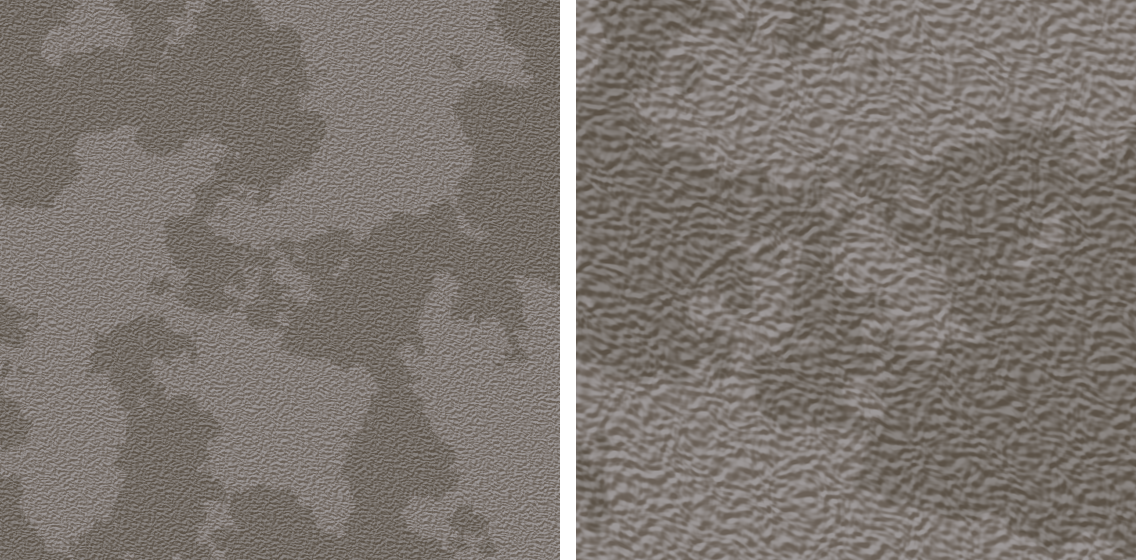
Left: the whole. Right: its middle third, enlarged.
Give the GLSL for this texture, as a WebGL 2 fragment shader.

```glsl
#version 300 es
precision highp float;
// Embossed grainy hide with soft-edged blotches of two taupe tones.
// Layered gradient noise is cut at a threshold for the blotches; a finer,
// flattened noise is lit from above to give cool ridges and brown creases.

uniform vec2 u_resolution;
out vec4 fragColor;

// Integer hash giving an evenly spread unit direction per lattice cell.
vec2 cellDirection(vec2 cell) {
    uvec2 v = uvec2(ivec2(cell) + 4096);
    v = v * 1664525u + 1013904223u;
    v.x += v.y * 1664525u;
    v.y += v.x * 1664525u;
    v ^= v >> 16u;
    v.x += v.y * 1664525u;
    v.y += v.x * 1664525u;
    v ^= v >> 16u;
    float angle = float(v.x & 65535u) / 65536.0 * 6.28319;
    return vec2(cos(angle), sin(angle));
}

float gradientNoise(vec2 p) {
    vec2 cell = floor(p);
    vec2 f = p - cell;
    vec2 s = f * f * f * (f * (f * 6.0 - 15.0) + 10.0);
    float a = dot(cellDirection(cell), f);
    float b = dot(cellDirection(cell + vec2(1, 0)), f - vec2(1, 0));
    float c = dot(cellDirection(cell + vec2(0, 1)), f - vec2(0, 1));
    float d = dot(cellDirection(cell + vec2(1, 1)), f - vec2(1, 1));
    return mix(mix(a, b, s.x), mix(c, d, s.x), s.y);
}

// Layered noise with each octave turned to hide the lattice.
float blotchField(vec2 p) {
    const mat2 turn = mat2(0.8, 0.6, -0.6, 0.8);
    float sum = 0.0;
    float weight = 1.0;
    for (int octave = 0; octave < 6; octave++) {
        sum += weight * gradientNoise(p);
        p = turn * p * 2.03 + vec2(17.3, 9.1);
        weight *= 0.57;
    }
    return sum;
}

// Height of the pebbled surface, in grain cells.
float grainHeight(vec2 p) {
    return gradientNoise(p) + 0.4 * gradientNoise(p * 1.83 + 31.7);
}

void main() {
    vec2 uv = gl_FragCoord.xy / u_resolution.y;

    // Blotches: 0 in the dark areas, 1 in the pale ones.
    float pale = smoothstep(-0.02, 0.02, blotchField(uv * 3.1 + vec2(5.4, 12.7)) + 0.04);

    // Grain: wavering rows of short ridges, lit from the upper left.
    vec2 waver = vec2(gradientNoise(uv * 43.0), gradientNoise(uv * 43.0 + 57.0));
    vec2 grain = uv * vec2(155.0, 212.0) + waver * 0.8;
    grain.y += grain.x * 0.15;
    vec2 towardLight = vec2(-0.09, 0.25);
    float relief = grainHeight(grain - towardLight) - grainHeight(grain + towardLight);
    float lit = smoothstep(-0.68, 0.68, relief);

    // Brown creases rise to cool grey ridges within each tone.
    vec3 crease = mix(vec3(0.355, 0.318, 0.275), vec3(0.415, 0.376, 0.340), pale);
    vec3 ridge = mix(vec3(0.548, 0.528, 0.516), vec3(0.620, 0.602, 0.602), pale);
    fragColor = vec4(mix(crease, ridge, lit), 1.0);
}
```
